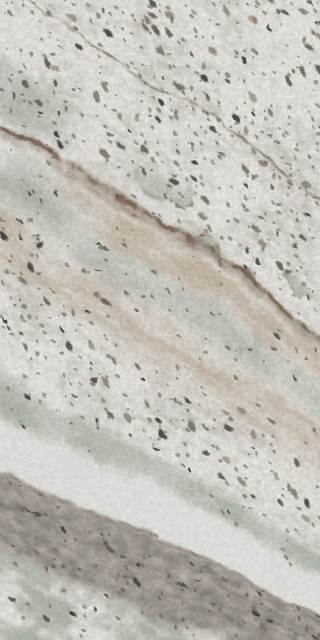
Reproduce this texture procedurally as a WebGL 2 fragment shader.

```glsl
#version 300 es
precision highp float;
// Polished pale granite: slanting beige, green and grey bands, dark flecks and a brown vein.

uniform vec2 u_resolution;
out vec4 fragColor;

const vec3 WHITE = vec3(0.865, 0.86, 0.84);
const vec3 ASH = vec3(0.74, 0.735, 0.705);
const vec3 BEIGE = vec3(0.735, 0.685, 0.62);
const vec3 SAGE = vec3(0.665, 0.69, 0.65);
const vec3 SNOW = vec3(0.86, 0.865, 0.855);
const vec3 GREY = vec3(0.575, 0.55, 0.525);
const vec3 BROWN = vec3(0.45, 0.37, 0.31);
const vec3 DARK = vec3(0.22, 0.21, 0.19);
const float STEEP_DIP = 0.66;     // slope of the upper bands
const float SHALLOW_DIP = 0.38;   // slope of the lowest bands
const float BAND_WAVE = 0.06;
const float FLECK_ANGLE = -0.85;
const float FLECK_CELL = 0.052;
const float DUST_CELL = 0.027;
const float PEBBLE_CELL = 0.17;
const float GRIT = 0.12;

vec4 hash4(vec2 p) {
  vec4 h = fract(p.xyxy * vec4(0.1031, 0.1030, 0.0973, 0.1099));
  h += dot(h, h.wzxy + 33.33);
  return fract((h.xxyz + h.yzzw) * h.zywx);
}

float corner(vec2 cell, vec2 offset) {
  float a = 6.2832 * hash4(cell).x;
  return dot(vec2(cos(a), sin(a)), offset);
}

float gradientNoise(vec2 p) {
  vec2 i = floor(p), f = p - i, e = vec2(1.0, 0.0);
  vec2 w = f * f * f * (f * (f * 6.0 - 15.0) + 10.0);
  return mix(mix(corner(i, f), corner(i + e.xy, f - e.xy), w.x),
             mix(corner(i + e.yx, f - e.yx), corner(i + e.xx, f - e.xx), w.x), w.y);
}

float fbm(vec2 p) {
  float sum = 0.0, gain = 1.0;
  for (int i = 0; i < 5; i++) {
    sum += gain * gradientNoise(p);
    p = mat2(1.6, 1.2, -1.2, 1.6) * p + 5.7;
    gain *= 0.5;
  }
  return sum;
}

float band(float s, float centre, float halfWidth, float soft) {
  return 1.0 - smoothstep(halfWidth - soft, halfWidth + soft, abs(s - centre));
}

// Scattered ellipses: x = distance (1 at the edge), y = random tint
vec2 grains(vec2 p, float cell, float density, float stretch, float seed) {
  vec2 g = p / cell, nearest = vec2(9.0, 0.0);
  for (int j = -1; j <= 1; j++) {
    for (int i = -1; i <= 1; i++) {
      vec2 id = floor(g) + vec2(i, j);
      vec4 r = hash4(id + seed);
      if (r.z > density) continue;
      float a = FLECK_ANGLE + 0.8 * (r.w - 0.5);
      vec2 axis = vec2(cos(a), sin(a)), o = g - id - 0.15 - 0.7 * r.xy;
      vec2 local = vec2(dot(o, axis), stretch * dot(o, vec2(-axis.y, axis.x)));
      float d = length(local) / mix(0.16, 0.42, fract(r.w * 7.3));
      if (d < nearest.x) nearest = vec2(d, fract(r.x * 13.7));
    }
  }
  return nearest;
}

void main() {
  vec2 p = gl_FragCoord.xy / u_resolution.x;

  // Band coordinate s, and flow coordinates along and across the bands
  float dip = mix(SHALLOW_DIP, STEEP_DIP, smoothstep(0.35, 1.1, p.y + 0.55 * p.x));
  float s = p.y + dip * p.x + BAND_WAVE * fbm(p * 2.3 + 3.0) + 0.014 * fbm(p * 13.0);
  vec2 flow = vec2(dot(p, vec2(0.84, -0.54)), 0.84 * s);
  float streak = fbm(flow * vec2(5.0, 26.0));
  float cloud = fbm(p * 5.0 + 11.0);
  float mottle = fbm(flow * vec2(20.0, 34.0) + 4.0);
  float leftSide = 1.0 - smoothstep(0.08, 0.34, p.x);

  // Ground and coloured bands
  vec3 col = mix(WHITE, ASH, smoothstep(-0.25, 0.75, 0.5 * cloud + 0.5 * mottle + 0.25 * streak));
  float beige = band(s, 1.55, 0.07, 0.06) * (1.0 - leftSide) + 0.75 * band(s, 1.26, 0.09, 0.09);
  col = mix(col, BEIGE, clamp(beige * (0.75 + 0.7 * streak), 0.0, 1.0));
  float sage = 0.55 * band(s, 1.42, 0.05, 0.04) + 0.85 * band(s, 0.79, 0.05, 0.03)
             + leftSide * (0.7 * band(s, 1.74, 0.08, 0.04) + 0.6 * band(s, 1.48, 0.07, 0.05));
  col = mix(col, SAGE, clamp(sage * (0.85 + 0.6 * cloud), 0.0, 1.0));
  float snow = band(s, 0.63, 0.09, 0.025);
  col = mix(col, SNOW, 0.85 * snow);

  // Grey floor, breaking into pale green below
  float edge = s + 0.06 * cloud;
  float grey = (1.0 - smoothstep(0.51, 0.55, s)) * smoothstep(0.22, 0.3, edge);
  col = mix(col, GREY * (1.0 + 0.22 * mottle + 0.15 * streak), 0.9 * grey);
  float floorPale = 1.0 - smoothstep(0.22, 0.3, edge);
  col = mix(col, SAGE, floorPale * smoothstep(-0.25, 0.4, cloud + 0.3 * streak));

  // Rounded pebbles with dark rims beside the vein
  vec2 ragged = p + 0.006 * vec2(fbm(p * 40.0), fbm(p * 40.0 + 9.0));
  vec2 pebble = grains(ragged, PEBBLE_CELL, 0.5, 1.25, 17.0);
  float nearVein = band(s, 1.68, 0.07, 0.03) * smoothstep(0.35, 0.6, p.x);
  col = mix(col, SAGE, 0.8 * nearVein * (1.0 - smoothstep(0.85, 1.0, pebble.x)));
  float rim = exp(-pow(7.0 * (pebble.x - 1.0), 2.0));
  col = mix(col, BROWN, 0.65 * nearVein * rim * smoothstep(-0.4, 0.3, mottle));

  // Brown vein and fainter broken seams
  float vein = 0.8 * band(s, 1.625, 0.008, 0.008) + 0.4 * band(s, 1.61, 0.018, 0.018);
  float faint = 0.55 * band(s, 2.05, 0.006, 0.006) + 0.5 * band(s, 0.53, 0.008, 0.008);
  col = mix(col, BROWN, clamp((vein + faint) * (0.75 + 0.9 * mottle), 0.0, 0.9));

  // Dark mineral patches gathered along the seams
  float seam = leftSide * band(s, 1.32, 0.04, 0.03) + 0.65 * band(s, 1.42, 0.08, 0.04)
             + 0.7 * band(s, 0.86, 0.025, 0.02) + 0.8 * band(s, 0.41, 0.07, 0.05)
             + 0.55 * band(s, 2.05, 0.05, 0.04) + 0.75 * smoothstep(2.42, 2.55, s);
  float patches = smoothstep(0.0, 0.3, fbm(flow * vec2(15.0, 25.0) + 21.0) - mix(0.95, 0.17, min(seam, 1.0)));
  col = mix(col, DARK, 0.85 * patches);

  // Slanted flecks and fine dust
  float speckled = max(smoothstep(1.64, 1.74, s), band(s, 1.05, 0.14, 0.06));
  float density = (0.12 + 0.3 * speckled + 0.15 * grey + 0.2 * cloud) * (1.0 - snow);
  vec2 fleck = grains(ragged, FLECK_CELL, density, 2.1, 3.0);
  vec2 dust = grains(ragged, DUST_CELL, 0.8 * density, 1.7, 41.0);
  col = mix(col, mix(DARK, BROWN, dust.y), 0.5 * (1.0 - smoothstep(0.4, 1.3, dust.x)));
  col = mix(col, mix(DARK, BROWN, fleck.y), mix(0.9, 0.45, fleck.y) * (1.0 - smoothstep(0.5, 1.2, fleck.x)));

  // Crystalline grit
  float grit = 0.6 * gradientNoise(p * 115.0) + 0.5 * gradientNoise(p * 58.0 + 2.0);
  col *= 1.0 + GRIT * grit * (1.0 - 0.4 * snow);
  fragColor = vec4(clamp(col, 0.0, 1.0), 1.0);
}
```
